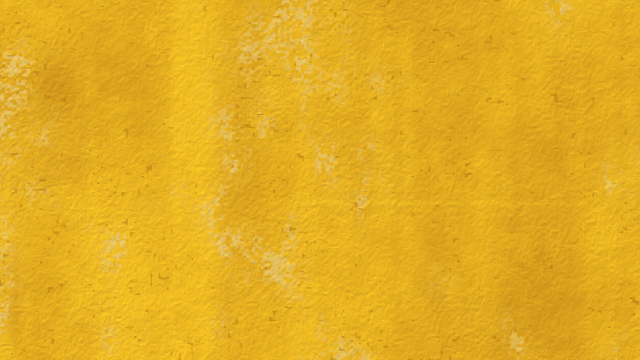
This texture is drawn by a Shadertoy shader. Its source:

```glsl
// Sunlit yellow stucco wall: fine embossed grain over soft vertical roller bands
// and cloudy stains, with worn patches of pale speckle, small pits and a faint seam.
// Layers of value noise drive tone, relief and wear; units are canvas heights.

#define OCHRE      vec3(0.842, 0.622, 0.112)
#define SUN_YELLOW vec3(0.925, 0.722, 0.130)
#define DUSTY      vec3(0.905, 0.715, 0.250)
#define BARE_CHIP  vec3(0.895, 0.770, 0.450)
#define PIT_BROWN  vec3(0.690, 0.460, 0.060)
#define GRAIN_FREQ 105.0
#define RELIEF     0.17
#define BAND_GAIN  0.75
#define CLOUD_GAIN 1.15
#define WEAR_START 0.60
#define SEAM_Y     0.437

float hash(vec2 p) {
    vec3 q = fract(vec3(p.xyx) * 0.1031);
    q += dot(q, q.yzx + 33.33);
    return fract((q.x + q.y) * q.z);
}

float noise(vec2 p) {
    vec2 cell = floor(p), f = fract(p);
    f = f * f * (3.0 - 2.0 * f);
    float low  = mix(hash(cell), hash(cell + vec2(1.0, 0.0)), f.x);
    float high = mix(hash(cell + vec2(0.0, 1.0)), hash(cell + vec2(1.0, 1.0)), f.x);
    return mix(low, high, f.y);
}

float fbm(vec2 p) {
    float sum = 0.0, weight = 0.533;
    for (int i = 0; i < 4; i++) {
        sum += weight * noise(p);
        p = mat2(1.6, 1.2, -1.2, 1.6) * p + 17.3;
        weight *= 0.5;
    }
    return sum;
}

// Height of the rough plaster, rounded lumps plus finer grit
float plaster(vec2 p) {
    vec2 q = p * GRAIN_FREQ + 1.5 * noise(p * 40.0);
    return 0.65 * noise(q) + 0.35 * noise(q * 1.9 + 31.7);
}

// Soft-edged vertical roller strokes, slightly wavering down the wall
float rollerBands(vec2 p) {
    float x = p.x + 0.02 * noise(p * vec2(4.0, 9.0));
    float broad = smoothstep(0.25, 0.75, noise(vec2(x * 9.0, p.y * 0.7 + 4.0)));
    float narrow = noise(vec2(x * 34.0 + 9.0, p.y * 1.6));
    return 0.6 * broad + 0.4 * narrow - 0.5;
}

// Smooth oval spot, one at its centre
float spot(vec2 p, vec2 centre, vec2 radius) {
    vec2 d = (p - centre) / radius;
    return exp(-dot(d, d));
}

void mainImage(out vec4 fragColor, in vec2 fragCoord) {
    vec2 p = fragCoord / iResolution.y;
    float across = fragCoord.x / iResolution.x;

    // Broad tone: bands, clouds, and a duller right half
    float cloud = fbm(p * vec2(4.5, 3.2) + 2.7) - 0.5;
    float mottle = fbm(p * 24.0 + 11.0) - 0.5;
    float tone = 0.53 + BAND_GAIN * rollerBands(p) + CLOUD_GAIN * cloud + 0.7 * mottle;
    tone += 0.16 - 0.34 * smoothstep(0.35, 0.75, across);
    tone -= 0.8 * spot(p, vec2(0.15, 0.77), vec2(0.05, 0.09)) * (0.6 + 2.0 * mottle);

    // Faint horizontal seam on the right half
    float seamLine = abs(p.y - SEAM_Y - 0.006 * (noise(p * 14.0) - 0.5));
    float seam = smoothstep(0.011, 0.002, seamLine)
               * smoothstep(0.46, 0.52, across) * smoothstep(0.95, 0.85, across);
    tone += 0.28 * seam;
    vec3 color = mix(OCHRE, SUN_YELLOW, clamp(tone, -0.25, 1.2));

    // Worn patches: a dusty veil broken into pale chips
    float wear = fbm(p * vec2(6.5, 4.0) + vec2(41.0, 8.0));
    wear += 0.22 * (noise(p * vec2(20.0, 9.0)) - 0.5);
    wear -= 0.11 * spot(p, vec2(1.22, 0.5), vec2(0.26, 0.9));
    float worn = smoothstep(WEAR_START, WEAR_START + 0.20, wear);
    float speckle = 0.6 * noise(p * 125.0 + 5.0) + 0.4 * noise(p * 58.0);
    float chips = worn * smoothstep(0.50, 0.68, speckle + 0.10 * worn);
    float veil = smoothstep(0.48, 0.74, wear) * smoothstep(0.30, 0.70, speckle);
    color = mix(color, DUSTY, 0.42 * veil);
    color = mix(color, BARE_CHIP, 0.75 * chips);

    // Light from the upper left rakes across the grain
    vec2 toLight = vec2(-0.45, 0.9) * 0.0045;
    float slope = plaster(p - toLight * 0.5) - plaster(p + toLight * 0.5);
    float roughness = 0.75 + 0.5 * noise(p * 7.0 + 3.0);
    color *= 1.0 + RELIEF * roughness * slope * vec3(0.9, 1.0, 1.25);

    // Sparse shadowed pits
    float pit = smoothstep(0.80, 0.94, noise(p * vec2(88.0, 110.0) + 63.0));
    pit *= smoothstep(0.45, 0.75, noise(p * 19.0 + 27.0));
    color = mix(color, PIT_BROWN, 0.50 * pit);

    fragColor = vec4(clamp(color, 0.0, 1.0), 1.0);
}
```
